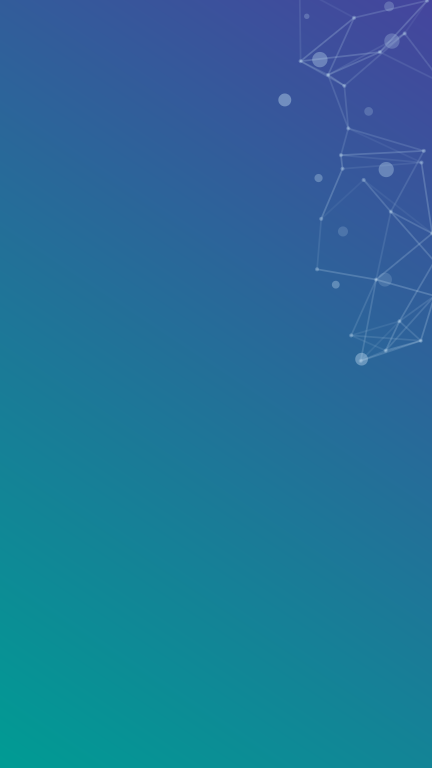
This background is drawn by a WebGL 1 fragment shader. Its source:

```glsl
precision highp float;
uniform vec2 u_resolution;

const vec3 TEAL = vec3(0.0, 0.61, 0.58);
const vec3 INDIGO = vec3(0.27, 0.27, 0.615);
const vec3 PALE = vec3(0.72, 0.83, 0.92);
const vec2 GRADIENT_AXIS = vec2(0.27, 0.73);

const int NODES = 27;
const int NEIGHBOURS = 5;
const int DISCS = 12;
const float COLUMNS = 3.0;
const float ROW_STEP = 0.102;
const float LEFT_EDGE = 0.655;
const float LEFT_TAPER = 0.3;
const float RIGHT_EDGE = 1.04;
const float LINK_REACH = 0.21;
const float LINK_CHANCE = 0.68;
const float LINK_HALF_WIDTH = 0.002;
const float NODE_RADIUS = 0.0046;
const float DISC_DEPTH = 0.84;

float hash(float n) {
    return fract(sin(n * 127.1 + 3.7) * 43758.5);
}

// Left border of the network, drawn inwards with depth below the top
float leftBorder(float depth) {
    float d = max(depth, 0.0);
    return LEFT_EDGE + LEFT_TAPER * d * d * d;
}

// Jittered grid of network nodes; y is depth below the top
vec2 nodePosition(float i) {
    float column = mod(i, COLUMNS);
    float row = floor(i / COLUMNS);
    float depth = ROW_STEP * (row + hash(i + 40.0) - 0.35);
    float across = (column + hash(i + 80.0)) / COLUMNS;
    return vec2(mix(leftBorder(depth), RIGHT_EDGE, across), depth);
}

float segmentDistance(vec2 p, vec2 a, vec2 b) {
    vec2 ab = b - a;
    float t = clamp(dot(p - a, ab) / dot(ab, ab), 0.0, 1.0);
    return length(p - a - ab * t);
}

// Antialiased coverage of a signed distance
float coverage(float d, float pixel) {
    return clamp(0.5 - d / pixel, 0.0, 1.0);
}

vec3 drawNetwork(vec3 color, vec2 p, float pixel) {
    for (int i = 0; i < NODES; i++) {
        float id = float(i);
        vec2 a = nodePosition(id);

        // Links to nearby nodes
        for (int k = 1; k <= NEIGHBOURS; k++) {
            float other = id + float(k);
            vec2 b = nodePosition(other);
            float seed = hash(id * 7.0 + other * 13.0);
            if (other < float(NODES) && seed < LINK_CHANCE && distance(a, b) < LINK_REACH) {
                float line = coverage(segmentDistance(p, a, b) - LINK_HALF_WIDTH, pixel);
                float strength = mix(0.27, 0.06, seed / LINK_CHANCE);
                color = mix(color, PALE, line * strength);
            }
        }

        // Node point
        float point = coverage(distance(p, a) - NODE_RADIUS, pixel);
        color = mix(color, PALE, point * 0.32);
    }
    return color;
}

vec3 drawDiscs(vec3 color, vec2 p, float pixel) {
    for (int i = 0; i < DISCS; i++) {
        float id = float(i);
        float depth = DISC_DEPTH * pow((id + hash(id + 150.0)) / float(DISCS), 1.4);
        float across = pow(hash(id + 190.0), 1.4);
        vec2 center = vec2(mix(leftBorder(depth), 1.0, across), depth);
        float radius = mix(0.006, 0.018, hash(id + 230.0));
        float strength = mix(0.18, 0.45, hash(id + 270.0));
        color = mix(color, PALE, coverage(distance(p, center) - radius, pixel) * strength);
    }
    return color;
}

void main() {
    vec2 uv = gl_FragCoord.xy / u_resolution;
    float pixel = 1.0 / u_resolution.x;
    vec2 p = vec2(uv.x, (u_resolution.y - gl_FragCoord.y) * pixel);

    // Diagonal background
    vec3 color = mix(TEAL, INDIGO, dot(uv, GRADIENT_AXIS));

    // Upper right decoration
    color = drawNetwork(color, p, pixel);
    color = drawDiscs(color, p, pixel);
    gl_FragColor = vec4(color, 1.0);
}
```
